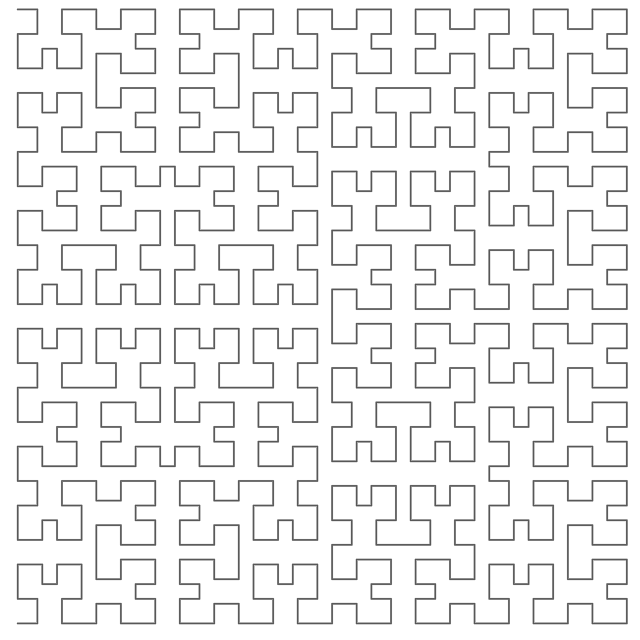
Write a three.js fragment shader that draws this pattern.

```glsl
varying vec2 vUv;

float segmentDistance(vec2 p, vec2 a, vec2 b) {
  vec2 pa = p - a, ba = b - a;
  float t = clamp(dot(pa, ba) / max(dot(ba, ba), 1e-6), 0.0, 1.0);
  return length(pa - ba * t);
}

// Distance to a cup open downward, with links leaving its two tips.
float cupDistance(vec2 p, vec2 entry, vec2 leave) {
  vec2 startTip = vec2(-0.625, -0.625), endTip = vec2(0.625, -0.625);
  vec2 startTop = vec2(-0.625, 0.375), endTop = vec2(0.625, 0.375);
  float d = segmentDistance(p, startTip, startTop);
  d = min(d, segmentDistance(p, startTop, endTop));
  d = min(d, segmentDistance(p, endTop, endTip));
  d = min(d, segmentDistance(p, startTip, startTip + 0.375 * entry));
  return min(d, segmentDistance(p, endTip, endTip + 0.375 * leave));
}

// Descends a Hilbert curve to a 16 by 16 grid of cups.
float hilbertDistance(vec2 p) {
  vec2 entry = vec2(0.0), leave = vec2(0.0);
  for (int level = 0; level < 4; level++) {
    vec2 side = vec2(p.x < 0.0 ? -1.0 : 1.0, p.y < 0.0 ? -1.0 : 1.0);
    p = 2.0 * p - side;
    if (side.y > 0.0) {
      // Upper quadrants keep their orientation
      entry = side.x < 0.0 ? vec2(0.0, -1.0) : vec2(-1.0, 0.0);
      leave = side.x < 0.0 ? vec2(1.0, 0.0) : vec2(0.0, -1.0);
    } else {
      // Lower quadrants mirror across a diagonal
      if (side.x < 0.0) leave = vec2(0.0, 1.0);
      else entry = vec2(0.0, 1.0);
      p = -side.x * p.yx;
      entry = -side.x * entry.yx;
      leave = -side.x * leave.yx;
    }
  }
  return cupDistance(p, entry, leave);
}

void main() {
  // Whole curve opens to the left
  vec2 p = (vUv - vec2(0.5074, 0.5056)) / 0.4912;
  float d = hilbertDistance(vec2(-p.y, p.x)) * 0.4912 / 16.0;

  // Thin soft line on white
  float soft = 0.7 * fwidth(vUv.x);
  float ink = 1.0 - smoothstep(0.00137 - soft, 0.00137 + soft, d);
  gl_FragColor = vec4(mix(vec3(1.0), vec3(0.34), ink), 1.0);
}
```
